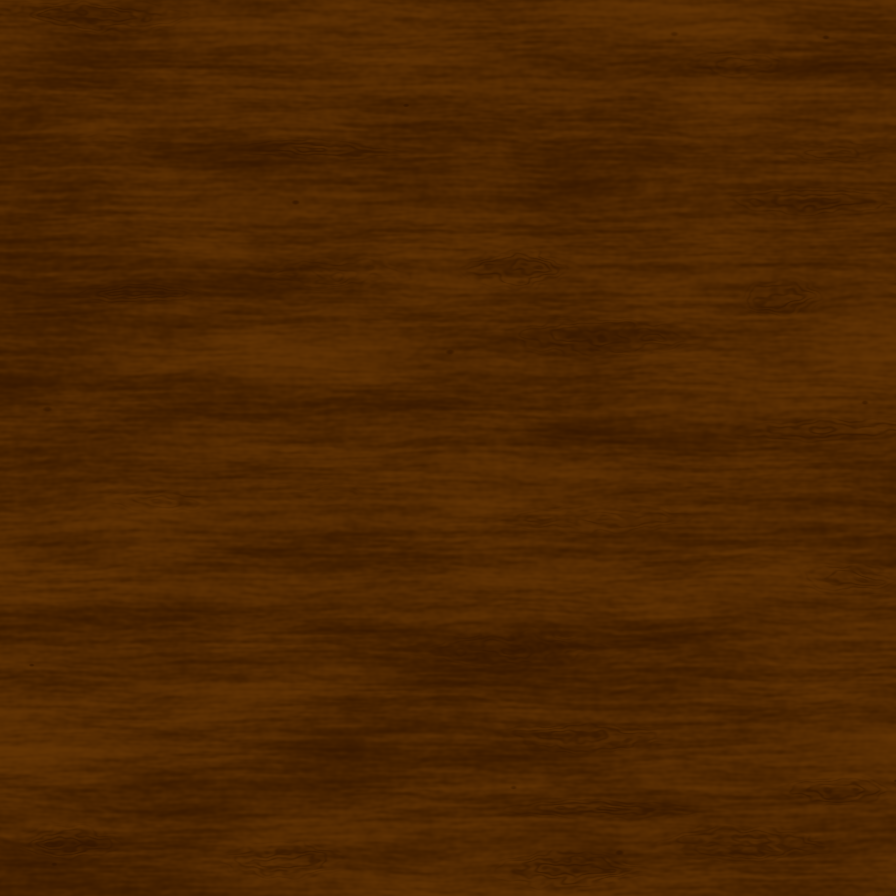
Give the GLSL for this texture, as a Shadertoy shader.

```glsl
// Dark stained wood: horizontal grain, soft stain clouds and nested cathedral figures.

const float TAU = 6.2831853;
const vec3 MEAN_BROWN = vec3(0.302, 0.148, 0.003);
const vec3 TONE_STEP = vec3(0.033, 0.021, 0.004);
const vec2 FIGURE_CELL = vec2(0.25, 0.08);
const vec2 KNOT_CELL = vec2(0.21, 0.17);

vec2 hash2(vec2 p) {
    vec3 q = fract(p.xyx * vec3(0.1031, 0.1030, 0.0973));
    q += dot(q, q.yzx + 33.33);
    return fract((q.xx + q.yz) * q.zy);
}

float gradientDot(vec2 cell, vec2 offset) {
    float angle = TAU * hash2(cell).x;
    return dot(vec2(cos(angle), sin(angle)), offset);
}

float gradientNoise(vec2 p) {
    vec2 i = floor(p), f = p - i;
    vec2 u = f * f * f * (f * (f * 6.0 - 15.0) + 10.0);
    vec2 e = vec2(1.0, 0.0);
    float low = mix(gradientDot(i, f), gradientDot(i + e, f - e), u.x);
    float high = mix(gradientDot(i + e.yx, f - e.yx), gradientDot(i + 1.0, f - 1.0), u.x);
    return mix(low, high, u.y);
}

// Noise drawn out along the grain; the seed shifts it to a fresh area.
float grain(vec2 p, vec2 frequency, float seed) {
    return gradientNoise(p * frequency + seed * vec2(17.3, 41.7));
}

// Pointed rings around one eye, fading outwards.
float eyeRings(vec2 d, vec2 size, float wobble, float ringCount) {
    vec2 q = d / size;
    float radius = sqrt(q.y * q.y + 0.02) + 0.8 * pow(abs(q.x), 1.6) + wobble;
    float fade = 1.0 - smoothstep(0.35, 1.15, length(q));
    float line = pow(0.5 + 0.5 * sin(radius * ringCount * TAU), 1.7);
    return fade * (line + 0.22);
}

// Scattered cathedral figures of varied length and strength.
float figures(vec2 p, vec2 cellSize) {
    float wobble = 0.45 * grain(p, vec2(28.0, 75.0), 3.0)
                 + 0.22 * grain(p, vec2(75.0, 150.0), 4.0);
    vec2 home = floor(p / cellSize);
    float sum = 0.0;
    for (int y = -1; y <= 1; y++)
    for (int x = -1; x <= 1; x++) {
        vec2 cell = home + vec2(x, y);
        vec2 place = hash2(cell + 11.0), kind = hash2(cell + 57.0);
        vec2 center = (cell + 0.2 + 0.6 * place) * cellSize;
        vec2 size = mix(vec2(0.045, 0.012), vec2(0.135, 0.026), kind);
        float strength = smoothstep(0.25, 0.9, hash2(cell + 93.0).x);
        sum += strength * eyeRings(p - center, size, wobble, mix(2.5, 4.0, kind.y));
    }
    return sum;
}

// Small dark pin knots in a few of the cells.
float pinKnots(vec2 p, vec2 cellSize) {
    vec2 cell = floor(p / cellSize);
    vec2 center = (cell + 0.15 + 0.7 * hash2(cell + 131.0)) * cellSize;
    vec2 kind = hash2(cell + 171.0);
    float distance = length((p - center) * vec2(0.6, 1.0));
    float radius = mix(0.002, 0.004, kind.y);
    return step(0.6, kind.x) * (1.0 - smoothstep(0.2 * radius, radius, distance));
}

// Stain clouds and bands that vary slowly along the boards.
float stain(vec2 p) {
    return 2.0 * grain(p, vec2(2.2, 13.0), 1.0)
         + 1.3 * grain(p, vec2(5.0, 9.0), 2.0)
         + 1.2 * grain(p, vec2(8.0, 26.0), 5.0)
         + 1.5 * grain(p, vec2(2.5, 46.0), 6.0);
}

// Thin fibres, from long streaks to short pores.
float fibres(vec2 p) {
    return 1.4 * grain(p, vec2(6.0, 95.0), 7.0)
         + 1.6 * grain(p, vec2(11.0, 165.0), 8.0)
         + 1.3 * grain(p, vec2(48.0, 215.0), 9.0)
         + 0.7 * grain(p, vec2(130.0, 190.0), 10.0);
}

void mainImage(out vec4 fragColor, in vec2 fragCoord) {
    vec2 uv = fragCoord / iResolution.y;

    // Gently bend the fibres so they do not run dead straight.
    vec2 bent = uv + vec2(0.0, 0.007 * grain(uv, vec2(6.0, 16.0), 12.0));

    float tone = 0.22 + stain(uv) + fibres(bent);
    tone -= 1.6 * figures(bent, FIGURE_CELL);
    tone -= 2.5 * pinKnots(uv, KNOT_CELL);

    // Compress the extremes to keep the stain dark and even.
    tone = 3.2 * tanh(tone / 3.2);
    fragColor = vec4(max(MEAN_BROWN + TONE_STEP * tone, 0.0), 1.0);
}
```
